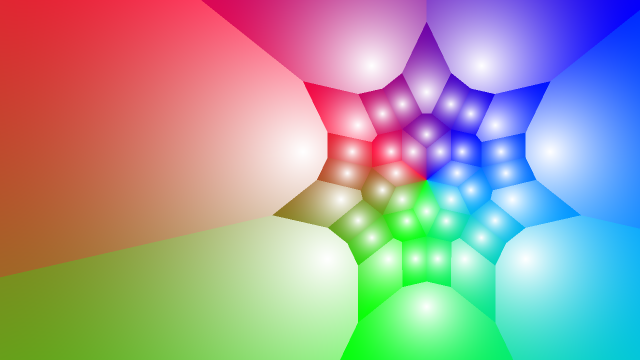
A Shadertoy shader for this background:

```glsl
// Sevenfold star of Voronoi cells, each glowing white at its seed over an angular rainbow.
const float TAU = 6.2831853;
const float STEP = TAU / 7.0;

// Keeps the nearest seed as (distance, seed angle, cell reach).
void addSeed(vec2 p, float radius, float angle, float reach, inout vec3 nearest) {
    float d = length(p - radius * vec2(cos(angle), sin(angle)));
    if (d < nearest.x) nearest = vec3(d, angle, reach);
}

// Farthest canvas border point from an outer seed, within its wedge.
float outerReach(float radius, float axis) {
    float aspect = iResolution.x / iResolution.y;
    vec2 low = vec2(-aspect * 2.0 / 3.0, -0.5);
    vec2 high = vec2(aspect / 3.0, 0.5);
    vec2 seed = radius * vec2(cos(axis), sin(axis));
    float reach = 0.0;
    for (int i = 0; i <= 32; i++) {
        float angle = axis + STEP * (float(i) / 32.0 - 0.5);
        vec2 dir = vec2(cos(angle), sin(angle)) + 1e-5;
        vec2 hit = mix(low, high, step(0.0, dir)) / dir;
        reach = max(reach, length(dir * min(hit.x, hit.y) - seed));
    }
    return reach;
}

// Blue at 45 degrees, red at 148, green at 245, then back to blue.
vec3 rainbow(float angle) {
    float d = mod(degrees(angle) - 45.0, 360.0);
    vec3 blue = vec3(0.0, 0.0, 1.0);
    vec3 red = vec3(1.0, 0.03, 0.22);
    vec3 green = vec3(0.03, 1.0, 0.03);
    if (d < 103.0) return mix(blue, red, d / 103.0);
    if (d < 200.0) return mix(red, green, (d - 103.0) / 97.0);
    float u = (d - 200.0) / 160.0;
    return vec3(0.03 * (1.0 - u), 1.0 - u * u, smoothstep(-0.05, 0.64, u));
}

vec3 starCells(vec2 p) {
    // Fold to the nearest of seven axes, one pointing straight down.
    float angle = atan(p.y, p.x);
    float axis = round((angle + TAU / 4.0) / STEP) * STEP - TAU / 4.0;

    vec3 nearest = vec3(1e5, axis, 0.0);
    addSeed(p, 0.352, axis, 0.0, nearest);
    addSeed(p, 0.087, axis, 0.087, nearest);
    for (float side = -1.0; side < 2.0; side += 2.0) {
        addSeed(p, 0.221, axis + side * 0.139, 0.087, nearest);
        addSeed(p, 0.126, axis + side * STEP * 0.5, 0.069, nearest);
        addSeed(p, 0.244, axis + side * STEP * 0.5, 0.191, nearest);
    }
    float reach = nearest.z > 0.0 ? nearest.z : outerReach(0.352, axis);

    // The hue blends the local angle with that of the seed.
    vec3 tint = rainbow(mix(angle, nearest.y, 0.3));

    // The white glow fades fast at first, then eases out at the reach.
    float glow = 1.0 - clamp(nearest.x / reach, 0.0, 1.0);
    return mix(tint, vec3(1.0), glow * glow);
}

void mainImage(out vec4 fragColor, in vec2 fragCoord) {
    // Four samples smooth the cell edges.
    vec3 color = vec3(0.0);
    for (int i = 0; i < 4; i++) {
        vec2 offset = vec2(i % 2, i / 2) * 0.5 - 0.25;
        vec2 p = fragCoord + offset - iResolution.xy * vec2(2.0 / 3.0, 0.5);
        color += starCells(p / iResolution.y) * 0.25;
    }
    fragColor = vec4(color, 1.0);
}
```
